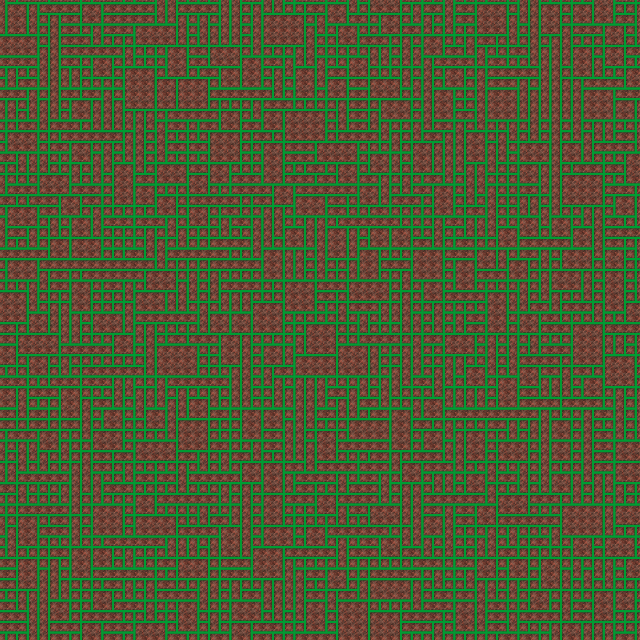
Reproduce this pattern procedurally as a Shadertoy shader.

```glsl
const float CELLS = 60.0;          // grid cells along the canvas height
const vec2  GRID_SHIFT = vec2(0.4, 0.3);
const float WALL_HALF = 0.108;     // half wall width, in cells
const float RIM_WIDTH = 0.10;      // dark rim beside the walls
const float RIM_SHADE = 0.72;
const float BLOCK_CHANCE = 0.09;   // share of cells that try to start a block
const int   MAX_BLOCK = 4;         // longest block side, in cells
const float LINK_CHANCE = 0.86;    // chance that aligned cells join in a strip
const float PATCH = 8.0;           // length of zones sharing a strip direction
const float GRAINS = 8.0;          // grains per cell, repeating in every cell
const float GRAIN_CONTRAST = 0.85;
const vec3  WALL_GREEN = vec3(0.0, 0.61, 0.20);
const vec3  RED_BROWN  = vec3(0.51, 0.27, 0.215);
const vec3  GREY_BROWN = vec3(0.42, 0.28, 0.235);
const vec2  NO_BLOCK = vec2(-99.0);

float hash(vec2 p, float seed) {
    vec3 q = fract(vec3(p + 100.0, seed) * vec3(0.1031, 0.1030, 0.0973));
    q += dot(q, q.zyx + 31.32);
    return fract((q.x + q.y) * q.z);
}

// Value noise that wraps after one cell
float grainNoise(vec2 p, vec2 period, float seed) {
    vec2 i = floor(p), f = smoothstep(0.0, 1.0, p - i);
    vec2 a = mod(i, period), b = mod(i + 1.0, period);
    return mix(mix(hash(a, seed), hash(vec2(b.x, a.y), seed), f.x),
               mix(hash(vec2(a.x, b.y), seed), hash(b, seed), f.x), f.y);
}

float sideLength(float h) {
    return 2.0 + step(h, 0.36) + step(h, 0.07);
}

vec2 blockSize(vec2 anchor) {
    return vec2(sideLength(hash(anchor, 17.0)), sideLength(hash(anchor, 41.0)));
}

float blockRank(vec2 anchor) { return hash(anchor, 5.0); }

// A block stands if no overlapping candidate has a lower rank
bool blockStands(vec2 anchor, vec2 size, float rank) {
    for (int j = 1 - MAX_BLOCK; j < MAX_BLOCK; j++)
    for (int i = 1 - MAX_BLOCK; i < MAX_BLOCK; i++) {
        vec2 d = vec2(i, j);
        if (blockRank(anchor + d) < rank
            && all(lessThan(d, size))
            && all(lessThan(-d, blockSize(anchor + d)))) return false;
    }
    return true;
}

// Lower left cell of the block that covers this cell
vec2 blockAt(vec2 cell) {
    for (int j = 0; j < MAX_BLOCK; j++)
    for (int i = 0; i < MAX_BLOCK; i++) {
        vec2 d = vec2(i, j), anchor = cell - d;
        float rank = blockRank(anchor);
        if (rank > BLOCK_CHANCE) continue;
        vec2 size = blockSize(anchor);
        if (all(lessThan(d, size)) && blockStands(anchor, size, rank)) return anchor;
    }
    return NO_BLOCK;
}

// Strip direction, pulled by row and column zones
bool runsAcross(vec2 cell) {
    float rowPull = hash(vec2(floor(cell.x / PATCH), cell.y), 61.0);
    float columnPull = hash(vec2(cell.x, floor(cell.y / PATCH)), 83.0);
    return rowPull - columnPull + 1.3 * (hash(cell, 29.0) - 0.5) > 0.0;
}

bool joined(vec2 cell, vec2 block, vec2 next) {
    vec2 nextBlock = blockAt(next);
    if (block != NO_BLOCK || nextBlock != NO_BLOCK) return block == nextBlock;
    bool across = next.y == cell.y;
    return runsAcross(cell) == across && runsAcross(next) == across
        && hash(min(cell, next), 97.0) < LINK_CHANCE;
}

vec3 stone(vec2 p) {
    float streak = grainNoise(vec2(p.x - p.y, 0.5 * p.y) * GRAINS, vec2(GRAINS, 0.5 * GRAINS), 7.0);
    float speck = grainNoise(p * GRAINS, vec2(GRAINS), 13.0);
    float tint = grainNoise(p * GRAINS, vec2(GRAINS), 31.0);
    float light = 1.0 + GRAIN_CONTRAST * (0.6 * streak + 0.7 * speck - 0.65);
    return mix(GREY_BROWN, RED_BROWN, smoothstep(0.3, 0.7, tint)) * light;
}

void mainImage(out vec4 fragColor, in vec2 fragCoord) {
    float pixel = CELLS / iResolution.y;
    vec2 p = fragCoord * pixel + GRID_SHIFT;
    vec2 cell = floor(p), f = p - cell - 0.5;

    // Distance to the nearest wall on the two closest cell edges
    vec2 side = mix(vec2(-1.0), vec2(1.0), step(0.0, f));
    vec2 edge = 0.5 - abs(f);
    vec2 block = blockAt(cell);
    float dist = 1.0;
    if (!joined(cell, block, cell + vec2(side.x, 0.0))) dist = edge.x;
    if (!joined(cell, block, cell + vec2(0.0, side.y))) dist = min(dist, edge.y);

    // Stone, dark rim, wall
    float gap = dist - WALL_HALF;
    vec3 color = stone(p) * mix(RIM_SHADE, 1.0, smoothstep(0.0, RIM_WIDTH, gap));
    color = mix(WALL_GREEN, color, smoothstep(-0.5 * pixel, 0.5 * pixel, gap));
    fragColor = vec4(color, 1.0);
}
```
